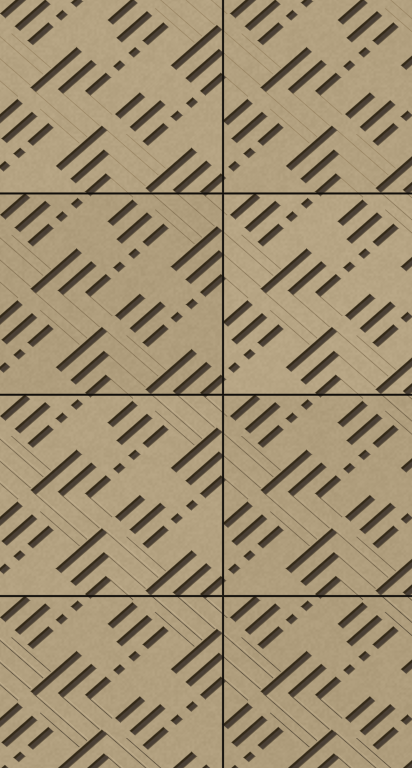
This texture is drawn by a WebGL 2 fragment shader. Its source:

```glsl
#version 300 es
precision highp float;
// Sand-coloured panels with a diagonal woven relief of slots, fine grooves and dark seams.
uniform vec2 u_resolution;
out vec4 outColor;

// Layout, in canvas heights
const vec2 PANEL = vec2(0.2995, 0.2621);
const vec2 PANEL_OFFSET = vec2(0.0091, 0.0102);
const float SEAM_HALF = 0.0013;
const float DIAGONAL = 0.198;      // canvas length of one diagonal unit

// Weave, in diagonal units
const float BAND = 0.5;
const float FIRST_SLOT = 0.16;
const float SLOT_STEP = 0.127;
const float SLOT_HALF = 0.0235;
const float GROOVE_END = 0.625;
const float GROOVE_HALF = 0.0022;
const float PEG_HALF = 0.029;
const vec2 LONG_LEFT = vec2(0.69, 0.11);    // start, step per slot
const float LONG_RIGHT = 1.09;
const vec3 SHORT_LEFT = vec3(0.36, 0.31, 0.41);
const vec3 SHORT_RIGHT = vec3(0.575, 0.575, 0.59);

const vec3 SAND = vec3(0.70, 0.63, 0.50);
const vec3 GLINT = vec3(0.82, 0.75, 0.62);
const vec3 GROOVE_WARM = vec3(0.50, 0.41, 0.27);
const vec3 GROOVE_DARK = vec3(0.27, 0.23, 0.17);
const vec3 SLOT_SHADE = vec3(0.20, 0.16, 0.09);
const vec3 SLOT_FLOOR = vec3(0.29, 0.25, 0.21);
const vec3 SLOT_LIP = vec3(0.37, 0.32, 0.24);
const vec3 SEAM = vec3(0.07, 0.06, 0.045);
const float GRAIN = 0.05;
const float PANEL_TINT = 0.035;

float hash(vec2 p) {
  vec3 h = fract(vec3(p.xyx) * 0.1031);
  h += dot(h, h.yzx + 33.33);
  return fract((h.x + h.y) * h.z);
}

float noise(vec2 p) {
  vec2 i = floor(p), f = fract(p);
  f = f * f * (3.0 - 2.0 * f);
  return mix(mix(hash(i), hash(i + vec2(1, 0)), f.x),
             mix(hash(i + vec2(0, 1)), hash(i + vec2(1, 1)), f.x), f.y);
}

// Offset from the nearest whole repeat
float wrap(float x) { return x - round(x); }

// Distance to a box spanning q from a to b, with half-height h in p
float slot(float p, float q, float a, float b, float h) {
  return max(abs(p) - h, abs(wrap(q - 0.5 * (a + b))) - 0.5 * (b - a));
}

float cover(float d, float soft) { return 1.0 - smoothstep(-soft, soft, d); }

void main() {
  vec2 pos = gl_FragCoord.xy / u_resolution.y;
  float pixel = 1.0 / u_resolution.y;
  float soft = 0.75 * pixel / DIAGONAL;
  vec2 uv = (vec2(pos.x, 1.0 - pos.y) + PANEL_OFFSET) / PANEL;
  vec2 id = floor(uv);
  float p = uv.x + uv.y, q = uv.x - uv.y;

  // Weave: every second band is mirrored; grooves run on into the next band
  float slots = 1e3, grooves = 1e3, glints = 1e3, depth = 0.0;
  for (int k = 0; k < 2; k++) {
    float band = floor(p / BAND) - float(k);
    float bp = p - band * BAND;
    bool mirrored = mod(band, 2.0) < 0.5;
    float bq = mirrored ? 0.5 - q : q;
    float side = mirrored ? -1.0 : 1.0;
    for (int i = 0; i < 3; i++) {
      float start = FIRST_SLOT + SLOT_STEP * float(i);
      float dp = bp - start;
      float left = LONG_LEFT.x + LONG_LEFT.y * float(i);
      float d = min(slot(dp, bq, left, LONG_RIGHT, SLOT_HALF),
                    slot(dp, bq, SHORT_LEFT[i], SHORT_RIGHT[i], SLOT_HALF));
      if (i == 2) {
        float pegs = abs(wrap(bq - 0.25)) - 0.066;
        d = min(d, max(abs(dp) - SLOT_HALF, abs(pegs) - PEG_HALF));
      }
      if (d < slots) { slots = d; depth = dp / SLOT_HALF; }

      // Grooves drop from the slot ends
      float span = max(start - bp, bp - GROOVE_END);
      float shortEnd = 0.60 + 0.025 * float(i);
      vec2 across = vec2(wrap(bq - left), wrap(bq - shortEnd));
      vec2 lit = abs(across - side * 0.012);
      across = abs(across);
      grooves = min(grooves, max(span, min(across.x, i == 1 ? across.y : 1.0) - GROOVE_HALF));
      glints = min(glints, max(span, lit.x - GROOVE_HALF));
    }
  }

  // Sand surface with panel tint, grain and faint brushing
  float tint = (hash(id + 7.0) - 0.5) * PANEL_TINT;
  float grain = noise(pos * 330.0) * 0.6 + noise(pos * 90.0) * 0.25
              + noise(vec2(p * 130.0, q * 12.0)) * 0.15 - 0.5;
  vec3 color = SAND + tint + grain * GRAIN;

  // Grooves deepen and catch more light toward the bottom
  float wear = clamp(id.y / 3.0, 0.0, 1.0);
  float shine = wear * (0.25 + 0.4 * hash(id + 31.0));
  color = mix(color, GLINT, cover(glints, soft) * shine);
  color = mix(color, mix(GROOVE_WARM, GROOVE_DARK, wear), cover(grooves, soft) * mix(0.5, 0.85, wear));

  // Slots: shaded upper edge, paler lower lip
  vec3 recess = mix(SLOT_SHADE, SLOT_FLOOR, smoothstep(-0.6, -0.1, depth));
  recess = mix(recess, SLOT_LIP, smoothstep(0.55, 0.95, depth));
  color = mix(color, recess + grain * GRAIN * 0.5, cover(slots, soft));

  // Panel seams
  vec2 edge = abs(uv - round(uv)) * PANEL;
  color = mix(color, SEAM, cover(min(edge.x, edge.y) - SEAM_HALF, 0.75 * pixel));
  outColor = vec4(color, 1.0);
}
```
